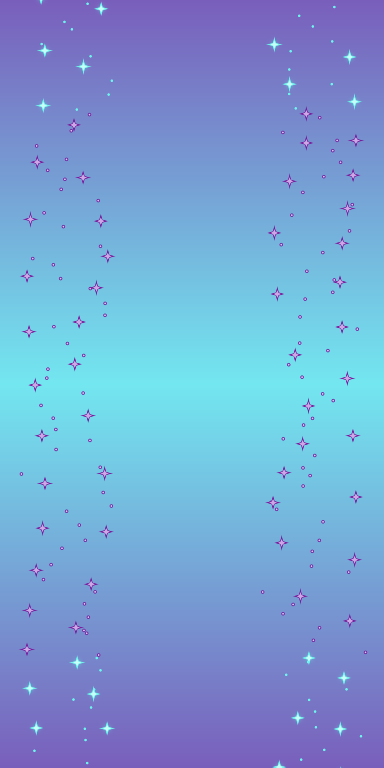
A WebGL 1 fragment shader for this background:

```glsl
precision highp float;
// Vertical violet-aqua-violet gradient framed by two columns of sparkles and dots.
// Sparkles follow four swaying lanes built from sines; dots are hash-scattered.
// Marks glow aqua near the top and bottom and turn into violet outlines between.

uniform vec2 u_resolution;

const vec2 CANVAS = vec2(384.0, 768.0);      // design units, y measured downward
const vec3 CENTER_AQUA = vec3(0.45, 0.905, 0.94);
const vec3 EDGE_VIOLET = vec3(0.475, 0.37, 0.735);
const vec3 GLOW_AQUA = vec3(0.42, 0.96, 0.93);
const vec3 GLOW_CORE = vec3(0.85, 1.0, 0.98);
const vec3 INK_VIOLET = vec3(0.46, 0.12, 0.62);
const vec3 INK_CORE = vec3(0.86, 0.76, 0.95);
const float AQUA_ZONE = 272.0;               // distance from the middle
const float STAR_REACH = 7.2;
const float STAR_WAIST = 1.6;
const float DOT_RADIUS = 1.8;
const float DOTS_PER_SIDE = 62.0;
const float DOT_SPREAD = 58.0;

float pixelSize;

float hash(float n) {
  return fract(sin(n * 12.9898 + 4.137) * 43758.5453);
}

float coverage(float dist) {
  return 1.0 - smoothstep(-0.5, 0.5, dist / pixelSize);
}

// Signed distance to a four-pointed star, folded into one octant
float starDistance(vec2 d, float reach, float waist) {
  d = abs(d);
  d = vec2(max(d.x, d.y), min(d.x, d.y));
  return dot(d - vec2(reach, 0.0), normalize(vec2(waist, reach - waist)));
}

bool inAquaZone(float y) {
  return abs(y - 0.5 * CANVAS.y) > AQUA_ZONE;
}

vec3 drawStar(vec3 color, vec2 d, bool aqua) {
  float body = coverage(starDistance(d, STAR_REACH, STAR_WAIST));
  float core = coverage(starDistance(d, STAR_REACH * 0.5, STAR_WAIST * 0.75));
  if (aqua) {
    color = mix(color, GLOW_AQUA, 0.35 * exp(-dot(d, d) / 14.0));
  }
  color = mix(color, aqua ? GLOW_AQUA : INK_VIOLET, body);
  return mix(color, aqua ? GLOW_CORE : INK_CORE, core * 0.85);
}

vec3 drawDot(vec3 color, vec2 d, bool aqua) {
  float dist = length(d);
  if (aqua) {
    return mix(color, GLOW_AQUA, coverage(dist - DOT_RADIUS * 0.7));
  }
  color = mix(color, INK_VIOLET, 0.85 * coverage(dist - DOT_RADIUS));
  return mix(color, INK_CORE, coverage(dist - DOT_RADIUS * 0.45));
}

// One lane of stars; sway (x) and drift (y) hold amplitude, frequency, phase
vec3 drawLane(vec3 color, vec2 p, float count, float x, vec3 sway, vec3 drift) {
  for (int i = 0; i < 17; i++) {
    float n = float(i);
    if (n >= count) break;
    vec2 pos = vec2(x + sway.x * sin(sway.y * n + sway.z),
                    CANVAS.y * (n + 0.5) / count + drift.x * sin(drift.y * n + drift.z));
    color = drawStar(color, p - pos, inAquaZone(pos.y));
  }
  return color;
}

// Small dots, denser toward the column axis
vec3 drawDots(vec3 color, vec2 p, float x, float seed) {
  for (int i = 0; i < 62; i++) {
    float n = float(i);
    float key = n + seed;
    float side = hash(key) + hash(key + 71.3) - 1.0;
    float row = n + 0.1 + 0.8 * hash(key + 137.7);
    vec2 pos = vec2(x + DOT_SPREAD * side, CANVAS.y * row / DOTS_PER_SIDE);
    color = drawDot(color, p - pos, inAquaZone(pos.y));
  }
  return color;
}

void main() {
  vec2 uv = gl_FragCoord.xy / u_resolution;
  vec2 p = vec2(uv.x, 1.0 - uv.y) * CANVAS;
  pixelSize = CANVAS.y / u_resolution.y;

  // Background gradient
  vec3 color = mix(CENTER_AQUA, EDGE_VIOLET, abs(2.0 * uv.y - 1.0));

  // Scattered dots
  color = drawDots(color, p, 69.0, 3.0);
  color = drawDots(color, p, 315.0, 211.0);

  // Star lanes, left to right
  color = drawLane(color, p, 16.0, 36.0, vec3(9.0, 0.8, 0.6), vec3(28.0, 0.33, -1.2));
  color = drawLane(color, p, 17.0, 91.0, vec3(17.0, 1.1, 2.5), vec3(20.0, 0.7, -0.76));
  color = drawLane(color, p, 17.0, 291.0, vec3(18.0, 1.1, -1.18), vec3(22.0, 0.8, 1.5));
  color = drawLane(color, p, 16.0, 348.0, vec3(8.0, 0.75, 0.2), vec3(33.0, 0.45, 1.57));

  gl_FragColor = vec4(color, 1.0);
}
```
